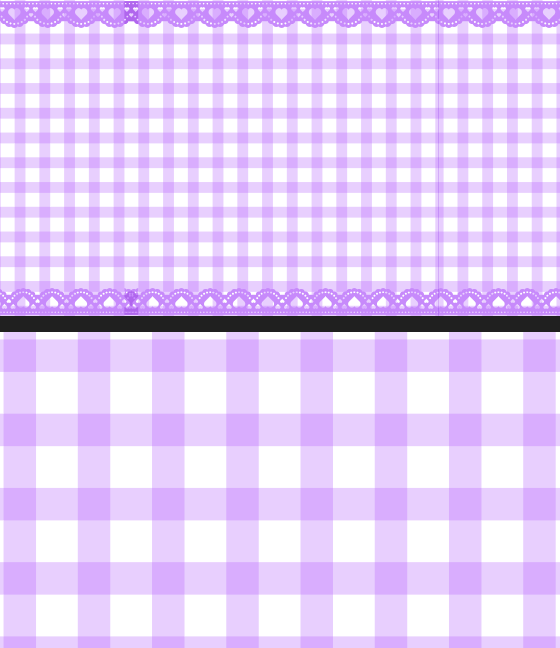
Top, the full canvas; bottom, a detail of the centre.
A Shadertoy shader for this pattern:

```glsl
const float CANVAS_HEIGHT = 432.0;   // design units over the full height
const vec3 WHITE      = vec3(1.0);
const vec3 LILAC      = vec3(0.91, 0.81, 0.995);
const vec3 CROSSING   = vec3(0.85, 0.68, 0.995);
const vec3 LACE       = vec3(0.78, 0.54, 0.985);
const vec3 LACE_DENSE = vec3(0.69, 0.40, 0.93);

// Antialiased coverage of a signed distance
float fill(float d, float aa) {
    return clamp(0.5 - d / aa, 0.0, 1.0);
}

// Offset from the centre of the nearest repeat
float repeatCentred(float x, float period) {
    return mod(x + 0.5 * period, period) - 0.5 * period;
}

float stripes(float x, float start, float width, float period, float aa) {
    float offset = repeatCentred(x - start - 0.5 * width, period);
    return fill(abs(offset) - 0.5 * width, aa);
}

// Heart with its tip at the origin, lobes towards +y
float heart(vec2 p, float size) {
    p = vec2(abs(p.x), p.y) / size;
    if (p.x + p.y > 1.0) {
        return size * (length(p - vec2(0.25, 0.75)) - sqrt(2.0) / 4.0);
    }
    vec2 toNotch = p - vec2(0.0, 1.0);
    vec2 toSide = p - 0.5 * max(p.x + p.y, 0.0);
    return size * sqrt(min(dot(toNotch, toNotch), dot(toSide, toSide))) * sign(p.x - p.y);
}

// Dots strung along the arc of one scallop
float arcDots(vec2 p, float radius, float spacing, float dotRadius) {
    float angle = clamp(round(atan(p.x, p.y) / spacing), -4.0, 4.0) * spacing;
    return length(p - radius * vec2(sin(angle), cos(angle))) - dotRadius;
}

// Lace trim: p.y grows inwards from the canvas edge
float lace(vec2 p, float period, float aa) {
    float x = repeatCentred(p.x, period);
    float between = repeatCentred(p.x + 0.5 * period, period);
    float radius = 0.53 * period;
    vec2 q = vec2(x, p.y - (36.7 - radius));

    // Straight band joined to scallops with a picot edge
    float picot = 1.5 * abs(cos(8.5 * atan(q.x, q.y)));
    float scallop = length(q) - radius - picot;
    float body = max(min(p.y - 29.0, scallop), 1.6 - p.y);

    // Cut-outs
    float holes = heart(vec2(x, 27.0 - p.y), 14.0);
    holes = min(holes, heart(vec2(abs(between) - 6.0, 16.5 - p.y), 6.0));
    holes = min(holes, heart(vec2(between, 23.5 - p.y), 5.0));
    holes = min(holes, arcDots(q, radius - 4.0, 0.26, 1.3));
    holes = min(holes, length(vec2(repeatCentred(p.x, period / 9.0), p.y - 5.0)) - 1.0);

    return fill(max(body, -holes), aa);
}

// Two lengths of trim that overlap at a join
vec3 trim(vec3 colour, vec2 p, vec2 phases, vec2 join, float period, float aa) {
    float left = lace(p - vec2(phases.x, 0.0), period, aa) * fill(p.x - join.y, aa);
    float right = lace(p - vec2(phases.y, 0.0), period, aa) * fill(join.x - p.x, aa);
    colour = mix(colour, LACE, max(left, right));
    return mix(colour, LACE_DENSE, min(left, right));
}

vec3 gingham(vec2 p, float seam, float aa) {
    float period = 33.83;
    float width = 14.8;

    // The cloth is shifted slightly past its seam
    float x = p.x + 3.5 * step(seam, p.x);
    float across = stripes(x, 20.0, width, period, aa);
    float down = stripes(p.y, 33.0, width, period, aa);
    vec3 colour = mix(WHITE, LILAC, max(across, down));
    return mix(colour, CROSSING, across * down);
}

void mainImage(out vec4 fragColor, in vec2 fragCoord) {
    float aa = CANVAS_HEIGHT / iResolution.y;
    vec2 p = fragCoord * aa;
    float seam = 599.5;
    vec2 join = vec2(170.0, 189.0);

    vec3 colour = gingham(p, seam, aa);

    // Trims on the upper and lower edges
    vec2 fromTop = vec2(p.x, CANVAS_HEIGHT - p.y);
    colour = trim(colour, fromTop, vec2(19.6, 19.4), join, 45.7, aa);
    colour = trim(colour, p, vec2(31.8, 11.6), join, 39.4, aa);

    // Fine stitched seam
    float seamLine = fill(abs(p.x - seam) - 0.4, aa);
    colour = mix(colour, colour * vec3(0.88, 0.78, 0.97), seamLine);

    fragColor = vec4(colour, 1.0);
}
```
